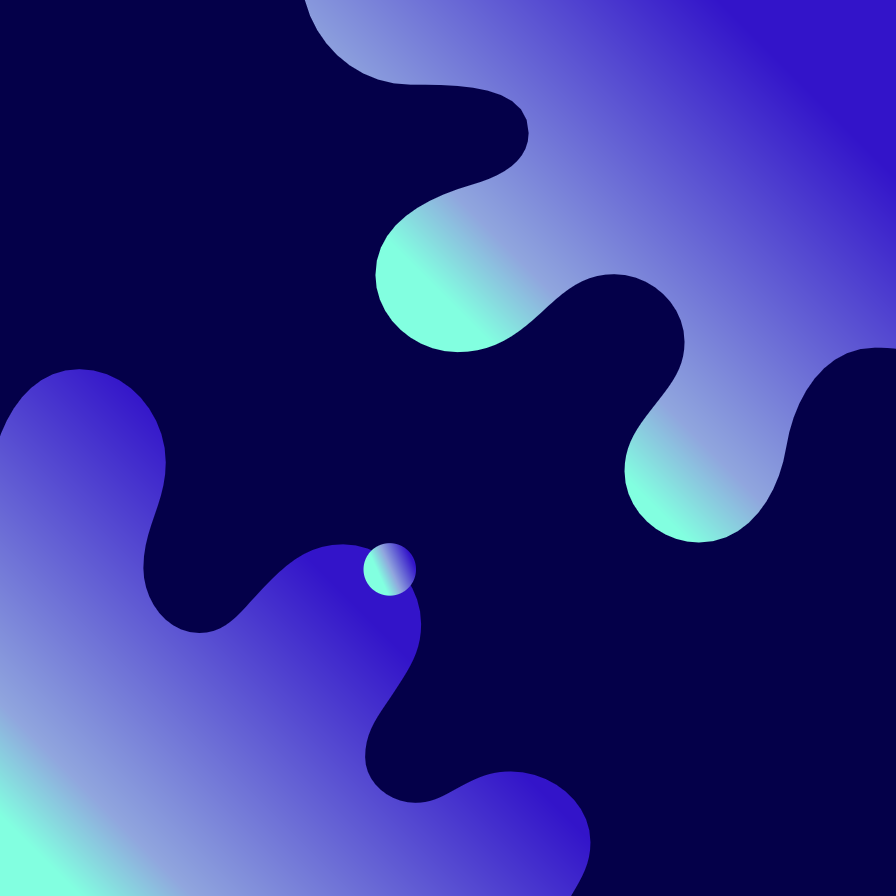
Write a Shadertoy shader that draws this background.

```glsl
// Two fluid gradient blobs in opposite corners and a small shaded ball on deep navy.

const vec3 NAVY  = vec3(0.014, 0.0, 0.285);
const vec3 MINT  = vec3(0.51, 1.0, 0.88);
const vec3 LILAC = vec3(0.565, 0.65, 0.87);
const vec3 BLUE  = vec3(0.20, 0.08, 0.79);

const int KNOTS = 15;
const int STEPS = 10;

// Outline knots: position and heading in degrees
const vec3 UPPER[KNOTS] = vec3[KNOTS](
    vec3(0.337, 1.018, -84.0), vec3(0.458, 0.9055, 0.0), vec3(0.59, 0.8515, -90.0),
    vec3(0.527, 0.794, -164.0), vec3(0.419, 0.693, -90.0), vec3(0.5105, 0.607, 0.0),
    vec3(0.6055, 0.6525, 43.0), vec3(0.6855, 0.694, 0.0), vec3(0.764, 0.6185, -90.0),
    vec3(0.732, 0.5495, -128.0), vec3(0.697, 0.474, -90.0), vec3(0.78, 0.3945, 0.0),
    vec3(0.8775, 0.501, 81.0), vec3(0.9765, 0.612, 0.0), vec3(1.042, 0.602, -15.0));

const vec3 LOWER[KNOTS] = vec3[KNOTS](
    vec3(-0.008, 0.4855, 78.0), vec3(0.0885, 0.588, 0.0), vec3(0.185, 0.484, -90.0),
    vec3(0.16, 0.366, -90.0), vec3(0.2225, 0.2935, 0.0), vec3(0.2865, 0.336, 47.0),
    vec3(0.383, 0.3925, 0.0), vec3(0.47, 0.3035, -90.0), vec3(0.44, 0.228, -123.0),
    vec3(0.4075, 0.155, -90.0), vec3(0.4635, 0.104, 0.0), vec3(0.5145, 0.1225, 28.0),
    vec3(0.57, 0.139, 0.0), vec3(0.659, 0.06, -90.0), vec3(0.63, -0.013, -118.0));

vec2 heading(float degrees) {
    float a = radians(degrees);
    return vec2(cos(a), sin(a));
}

// Cubic Bezier between two knots, with handles scaled by the chord
vec2 curvePoint(vec3 from, vec3 to, float t) {
    float reach = 0.38 * distance(from.xy, to.xy);
    vec2 c1 = from.xy + reach * heading(from.z);
    vec2 c2 = to.xy - reach * heading(to.z);
    float u = 1.0 - t;
    return u * u * u * from.xy + 3.0 * u * t * (u * c1 + t * c2) + t * t * t * to.xy;
}

float segmentDistance(vec2 p, vec2 a, vec2 b) {
    vec2 ab = b - a;
    float t = clamp(dot(p - a, ab) / dot(ab, ab), 0.0, 1.0);
    return length(p - a - ab * t);
}

// Does a horizontal ray from p, towards side (-1 or 1), cross the segment?
bool rayCrosses(vec2 p, vec2 a, vec2 b, float side) {
    if ((a.y > p.y) == (b.y > p.y)) return false;
    float x = mix(a.x, b.x, (p.y - a.y) / (b.y - a.y));
    return (x - p.x) * side > 0.0;
}

// Signed distance to a region that runs off the canvas, negative inside
float blobDistance(vec2 p, vec3 knots[KNOTS], float side) {
    float nearest = 1e3;
    float inside = 1.0;
    vec2 a = knots[0].xy;
    for (int k = 0; k < KNOTS - 1; k++) {
        for (int i = 1; i <= STEPS; i++) {
            vec2 b = curvePoint(knots[k], knots[k + 1], float(i) / float(STEPS));
            nearest = min(nearest, segmentDistance(p, a, b));
            if (rayCrosses(p, a, b, side)) inside = -inside;
            a = b;
        }
    }
    return nearest * inside;
}

// Three-stop ramp; stops hold the mint, lilac and blue positions
vec3 ramp(float s, vec3 stops) {
    float toLilac = clamp((s - stops.x) / (stops.y - stops.x), 0.0, 1.0);
    float toBlue = clamp((s - stops.y) / (stops.z - stops.y), 0.0, 1.0);
    return mix(mix(MINT, LILAC, toLilac), BLUE, toBlue);
}

float coverage(float d, float pixel) {
    return clamp(0.5 - d / pixel, 0.0, 1.0);
}

void mainImage(out vec4 fragColor, in vec2 fragCoord) {
    vec2 p = fragCoord / iResolution.xy;
    float pixel = 1.0 / min(iResolution.x, iResolution.y);
    float diagonal = p.x + p.y;

    // Corner blobs
    vec3 color = NAVY;
    vec3 upperColor = ramp(diagonal, vec3(1.165, 1.29, 1.80));
    vec3 lowerColor = ramp(diagonal, vec3(0.09, 0.215, 0.72));
    color = mix(color, upperColor, coverage(blobDistance(p, UPPER, -1.0), pixel));
    color = mix(color, lowerColor, coverage(blobDistance(p, LOWER, 1.0), pixel));

    // Ball resting on the lower blob
    float radius = 0.0293;
    vec2 q = (p - vec2(0.435, 0.3645)) / radius;
    vec3 ballColor = ramp(dot(q, heading(24.0)), vec3(-0.45, 0.05, 0.92));
    color = mix(color, ballColor, coverage((length(q) - 1.0) * radius, pixel));

    fragColor = vec4(color, 1.0);
}
```
